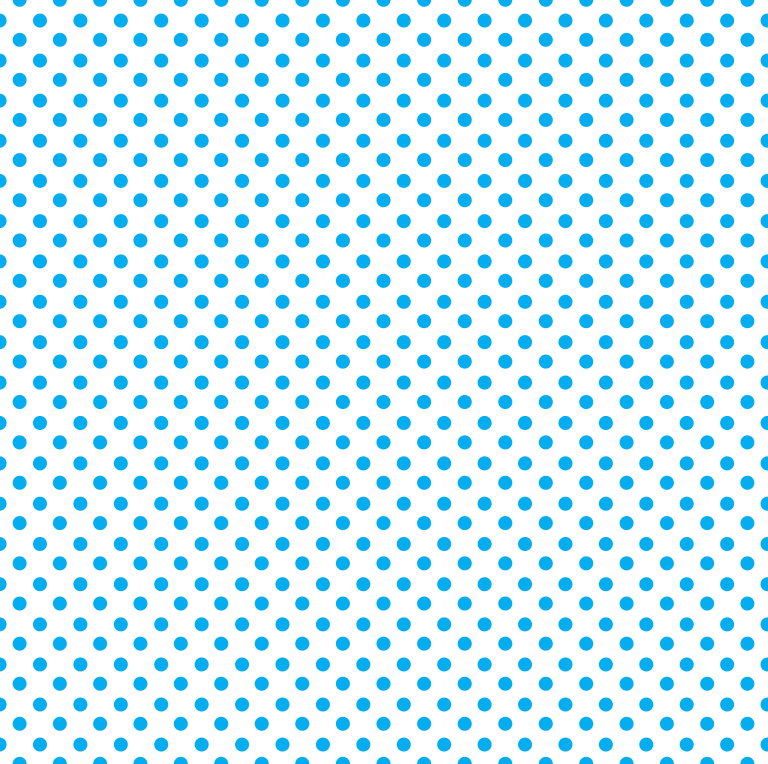
This pattern is drawn by a Shadertoy shader. Its source:

```glsl
// Staggered polka dots: two 19 x 19 lattices of round sky-blue dots on white,
// the second set between the first. Each lattice is a repeated circle distance,
// with a faint periodic sine drift so the spacing is slightly uneven yet tiles.

const float TAU = 6.2831853;
const float REPEATS = 19.0;
const float DOT_RADIUS = 0.174;  // in cell heights
const vec3 PAPER = vec3(1.0);
const vec3 SKY_BLUE = vec3(0.01, 0.68, 0.94);

// Signed distance to the nearest dot of a lattice, in cell heights
float dotLattice(vec2 uv, vec2 offset, vec2 drift, float aspect) {
    vec2 cell = uv * REPEATS - offset - drift * sin(TAU * uv);
    vec2 fromCentre = fract(cell + 0.5) - 0.5;
    return length(fromCentre * vec2(aspect, 1.0)) - DOT_RADIUS;
}

// Coverage of a shape over one pixel-wide edge
float coverage(float dist, float pixel) {
    return clamp(0.5 - dist / pixel, 0.0, 1.0);
}

void mainImage(out vec4 fragColor, in vec2 fragCoord) {
    vec2 uv = fragCoord / iResolution.xy;
    uv.y = 1.0 - uv.y;  // rows counted from the top
    float aspect = iResolution.x / iResolution.y;
    float pixel = REPEATS / iResolution.y;

    // Edge-column dots and the dots staggered between them
    float edgeDots = dotLattice(uv, vec2(-0.011, 0.514), vec2(0.0, -0.015), aspect);
    float midDots = dotLattice(uv, vec2(0.488, -0.005), vec2(-0.015), aspect);

    float ink = coverage(min(edgeDots, midDots), pixel);
    fragColor = vec4(mix(PAPER, SKY_BLUE, ink), 1.0);
}
```
